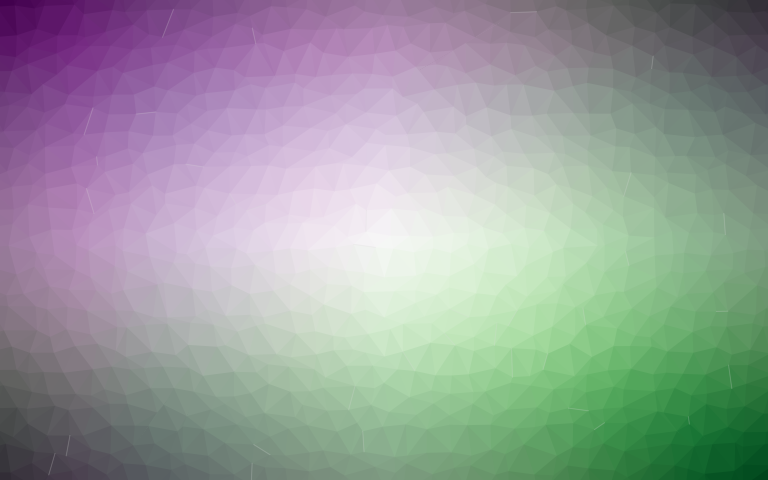
Write a Shadertoy shader that draws this background.

```glsl
// Low-poly mesh of small triangles, flat-shaded from purple through white to green.
// A jittered grid is split into triangles; each takes the colour at its centroid,
// the perceptual average of one diverging ramp read across and one read downward.

const float ROWS = 24.0;

vec2 hash2(vec2 p) {
    vec3 q = fract(p.xyx * vec3(0.1031, 0.1030, 0.0973));
    q += dot(q, q.yzx + 33.33);
    return fract((q.xx + q.yz) * q.zy);
}

// Cube-rooted XYZ, in which mixing equals mixing in Lab
const mat3 RGB_TO_XYZ = mat3(0.4339, 0.2126, 0.0177,
                             0.3762, 0.7152, 0.1095,
                             0.1899, 0.0722, 0.8728);

vec3 toPerceptual(vec3 srgb) {
    vec3 linear = mix(srgb / 12.92, pow((srgb + 0.055) / 1.055, vec3(2.4)),
                      step(0.04045, srgb));
    return pow(RGB_TO_XYZ * linear, vec3(1.0 / 3.0));
}

vec3 fromPerceptual(vec3 lab) {
    vec3 linear = clamp(inverse(RGB_TO_XYZ) * (lab * lab * lab), 0.0, 1.0);
    return mix(linear * 12.92, 1.055 * pow(linear, vec3(1.0 / 2.4)) - 0.055,
               step(0.0031, linear));
}

// Diverging ramp: deep purple, white, deep green
vec3 ramp(float t) {
    vec3 stops[11] = vec3[11](
        vec3(64, 0, 75), vec3(118, 42, 131), vec3(153, 112, 171),
        vec3(194, 165, 207), vec3(231, 212, 232), vec3(247, 247, 247),
        vec3(217, 240, 211), vec3(166, 219, 160), vec3(90, 174, 97),
        vec3(27, 120, 55), vec3(0, 68, 27));
    float s = clamp(t, 0.0, 1.0) * 10.0;
    int i = min(int(s), 9);
    return mix(toPerceptual(stops[i] / 255.0),
               toPerceptual(stops[i + 1] / 255.0), s - float(i));
}

vec3 gradientColor(vec2 gridPos) {
    vec2 uv = gridPos / ROWS * vec2(iResolution.y / iResolution.x, 1.0);
    return fromPerceptual(0.5 * (ramp(uv.x) + ramp(1.0 - uv.y)));
}

// Mesh geometry
vec2 meshPoint(vec2 id) {
    return id + 0.5 + 0.75 * (hash2(id + 50.0) - 0.5);
}

float edgeSide(vec2 p, vec2 a, vec2 b) {
    vec2 e = b - a, d = p - a;
    return (e.x * d.y - e.y * d.x) / length(e);
}

float segmentDistance(vec2 p, vec2 a, vec2 b) {
    vec2 e = b - a, d = p - a;
    return length(d - e * clamp(dot(d, e) / dot(e, e), 0.0, 1.0));
}

// Adds a triangle's colour, weighted by its smooth coverage of the pixel
void addTriangle(inout vec4 sum, vec2 p, vec2 a, vec2 b, vec2 c, float pixel) {
    float inside = min(edgeSide(p, a, b), min(edgeSide(p, b, c), edgeSide(p, c, a)));
    float cover = clamp(0.5 + inside / pixel, 0.0, 1.0);
    if (cover > 0.0) sum += cover * vec4(gradientColor((a + b + c) / 3.0), 1.0);
}

void mainImage(out vec4 fragColor, in vec2 fragCoord) {
    float pixel = ROWS / iResolution.y;
    vec2 p = fragCoord * pixel;
    vec4 sum = vec4(0.0);
    float hairline = 0.0;

    for (int y = -2; y <= 1; y++)
    for (int x = -2; x <= 1; x++) {
        vec2 id = floor(p) + vec2(x, y);
        vec2 a = meshPoint(id);
        vec2 b = meshPoint(id + vec2(1, 0));
        vec2 c = meshPoint(id + vec2(1, 1));
        vec2 d = meshPoint(id + vec2(0, 1));

        // Split each quad along its shorter diagonal
        if (distance(a, c) < distance(b, d)) {
            addTriangle(sum, p, a, b, c, pixel);
            addTriangle(sum, p, a, c, d, pixel);
        } else {
            addTriangle(sum, p, a, b, d, pixel);
            addTriangle(sum, p, b, c, d, pixel);
        }

        // A few edges carry a faint light seam
        vec2 pick = hash2(id + 211.0);
        if (pick.x < 0.04) {
            float dist = segmentDistance(p, a, pick.y < 0.4 ? b : d);
            hairline = max(hairline, 1.0 - smoothstep(0.0, 0.03 + 0.5 * pixel, dist));
        }
    }

    vec3 color = sum.a > 0.01 ? sum.rgb / sum.a : gradientColor(p);
    color = mix(color, vec3(0.85), 0.22 * hairline);
    fragColor = vec4(color, 1.0);
}
```
